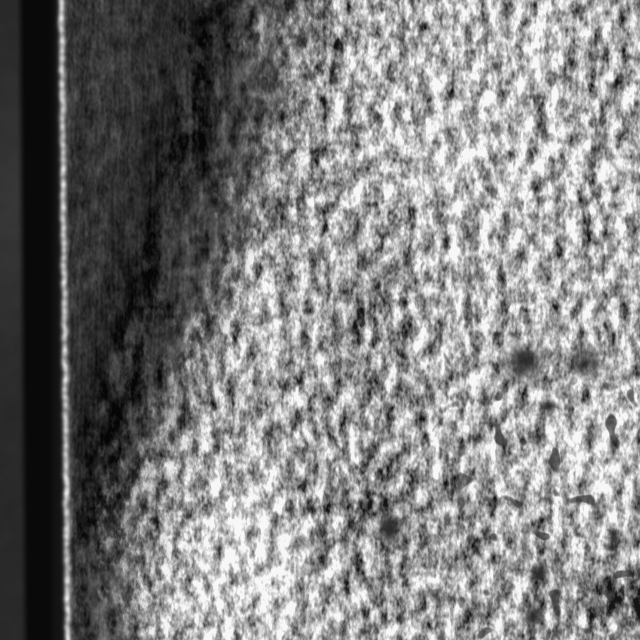
Write a Shadertoy shader that draws this texture.

```glsl
// Weathered, pitted metal sheet under raking light, with a dark rail and bright rim at its left.

vec2 randomGradient(vec2 cell) {
    float h = fract(sin(dot(cell, vec2(127.1, 311.7))) * 43758.55);
    return vec2(cos(6.2832 * h), sin(6.2832 * h));
}

float gradientNoise(vec2 p) {
    vec2 i = floor(p), f = p - i;
    vec2 u = f * f * f * (f * (f * 6.0 - 15.0) + 10.0);
    vec2 e = vec2(0.0, 1.0);
    float low = mix(dot(randomGradient(i), f), dot(randomGradient(i + e.yx), f - e.yx), u.x);
    float high = mix(dot(randomGradient(i + e), f - e), dot(randomGradient(i + e.yy), f - e.yy), u.x);
    return 1.4 * mix(low, high, u.y);
}

float fbm(vec2 p) {
    float sum = 0.0, amp = 0.6;
    for (int i = 0; i < 4; i++) {
        sum += amp * gradientNoise(p);
        p = mat2(1.9, 0.25, -0.25, 1.9) * p + 17.3;
        amp *= 0.62;
    }
    return sum;
}

float blob(vec2 p, vec2 center, vec2 radius) {
    vec2 d = (p - center) / radius;
    return exp(-dot(d, d));
}

float segmentDistance(vec2 p, vec2 a, vec2 b) {
    vec2 ab = b - a;
    return length(p - a - ab * clamp(dot(p - a, ab) / dot(ab, ab), 0.0, 1.0));
}

// Horizontal slope of the corroded surface, lit from one side.
float relief(vec2 p) {
    vec2 q = p * vec2(38.0, 23.0);
    return fbm(q + vec2(0.28, -0.1)) - fbm(q - vec2(0.28, -0.1));
}

float shadowEdge(float y) {
    return 0.215 + 0.22 * smoothstep(0.05, 0.8, y) + 0.04 * smoothstep(0.75, 1.0, y);
}

float pits(vec2 p) {
    vec3 spots[7] = vec3[7](
        vec3(0.915, 0.43, 0.019), vec3(0.82, 0.435, 0.025), vec3(0.61, 0.175, 0.018),
        vec3(0.84, 0.105, 0.011), vec3(0.835, 0.04, 0.015), vec3(0.955, 0.165, 0.009),
        vec3(0.855, 0.365, 0.011));
    vec2 rough = p + 0.008 * vec2(fbm(p * 45.0), fbm(p * 45.0 + 9.0));
    float mask = 0.0;
    for (int i = 0; i < 7; i++)
        mask = max(mask, blob(rough, spots[i].xy, vec2(spots[i].z)));
    float scatter = smoothstep(0.42, 0.62, gradientNoise(p * 34.0 + 5.0));
    scatter *= smoothstep(0.55, 0.8, p.x) * smoothstep(0.5, 0.35, p.y);
    return max(mask, 0.7 * scatter);
}

float seams(vec2 p) {
    p.x += 0.008 * fbm(p * vec2(12.0, 22.0));
    float d = segmentDistance(p, vec2(0.505, 1.0), vec2(0.508, 0.63));
    d = min(d, segmentDistance(p, vec2(0.932, 0.95), vec2(0.92, 0.62)));
    d = min(d, segmentDistance(p, vec2(0.6, 0.4), vec2(0.56, 0.2)));
    d = min(d, segmentDistance(p, vec2(0.585, 0.55), vec2(0.585, 0.46)));
    d = min(d, segmentDistance(p, vec2(0.475, 0.26), vec2(0.49, 0.19)));
    return smoothstep(0.008, 0.001, d) * (0.6 + fbm(p * 40.0));
}

float sheet(vec2 p) {
    float slope = relief(p);
    float grain = fbm(p * vec2(60.0, 36.0) + 31.0);
    float streaks = gradientNoise(p * vec2(190.0, 24.0));
    float speckle = gradientNoise(p * vec2(210.0, 120.0));
    float clouds = fbm(p * vec2(9.0, 5.0) + 3.0);

    // Lit metal, with broad bright and dull patches.
    float lit = 0.64 + 0.42 * slope + 0.46 * grain + 0.1 * streaks + 0.15 * speckle + 0.1 * clouds;
    lit += 0.2 * blob(p, vec2(0.37, 0.12), vec2(0.13, 0.13));
    lit += 0.1 * blob(p, vec2(0.78, 0.8), vec2(0.2, 0.25));
    lit += 0.12 * blob(p, vec2(0.95, 0.3), vec2(0.1, 0.12));
    lit -= 0.17 * blob(p, vec2(0.57, 0.2), vec2(0.09, 0.08));
    lit -= 0.12 * blob(p, vec2(0.57, 0.5), vec2(0.06, 0.13));
    lit -= 0.45 * blob(p, vec2(0.98, 0.065), vec2(0.06, 0.035));
    lit = mix(lit, 0.17, clamp(pits(p), 0.0, 1.0));
    lit -= 0.3 * max(seams(p), 0.0);

    // Shaded metal, with a soot-black band beside the lit border.
    float edge = shadowEdge(p.y);
    float rough = smoothstep(0.22, 0.04, edge - p.x);
    float bandX = 0.145 + 0.17 * smoothstep(0.1, 0.95, p.y);
    float band = exp(-pow((p.x - bandX) / 0.065, 2.0));
    float soot = band * smoothstep(-0.15, 0.3, clouds + 0.5 * grain + 0.1);
    float shaded = 0.2 + 0.1 * rough + (0.06 + 0.13 * rough) * slope;
    shaded += 0.1 * grain + 0.05 * streaks + 0.04 * speckle + 0.06 * clouds - 0.2 * soot;

    float border = p.x - edge + 0.06 * clouds + 0.05 * grain;
    return mix(max(shaded, 0.025), clamp(lit, 0.08, 0.97), smoothstep(-0.09, 0.07, border));
}

void mainImage(out vec4 fragColor, in vec2 fragCoord) {
    vec2 p = fragCoord / iResolution.xy;
    float tone = sheet(p);

    // Rail: grey face, black groove and worn bright rim.
    float rimX = 0.106 - 0.01 * p.y + 0.0015 * gradientNoise(vec2(3.0, p.y * 40.0));
    float face = 0.16 + 0.05 * blob(p, vec2(0.015, 0.68), vec2(0.05, 0.2)) + 0.015 * fbm(p * 30.0);
    float groove = 0.035 + 0.04 * smoothstep(0.075, 0.09, p.x);
    float rail = mix(face, groove, smoothstep(0.028, 0.043, p.x + 0.008 * (p.y - 0.5)));
    tone = mix(rail, tone, smoothstep(-0.008, 0.0, p.x - rimX));
    float wear = 0.7 + 0.35 * gradientNoise(vec2(p.x * 60.0, p.y * 85.0));
    tone = mix(tone, 0.95, wear * exp(-pow((p.x - rimX) / 0.0055, 2.0)));

    fragColor = vec4(vec3(clamp(tone, 0.0, 1.0)), 1.0);
}
```
